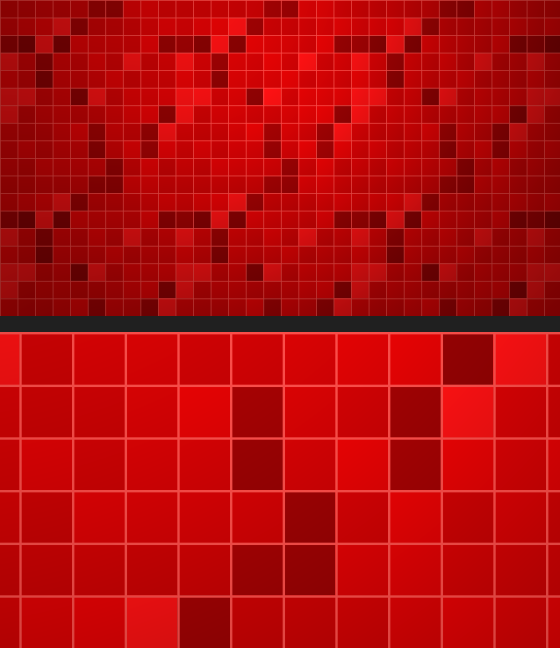
Top, the full canvas; bottom, a detail of the centre.
A Shadertoy shader for this pattern:

```glsl
// Glossy red mosaic wall: a 32 x 18 grid of square tiles with thin pale grout.
// Tile shades come from a hash that repeats every 10 cells, with a diagonal
// run of dark tiles, all lit by a broad glow high in the centre.

#define TILES_DOWN 18.0
#define SHADE_PERIOD 10.0
#define GROUT_WIDTH 0.045
#define GLOW_CENTRE vec2(0.5, 0.74)
#define GLOW_RADIUS 1.15
#define GLOW_LEVEL 0.85
#define EDGE_LEVEL 0.52
#define DARK_SHARE 0.09
#define LIGHT_SHARE 0.10

float hash(vec2 p) {
    vec3 q = fract(vec3(p.xyx) * 0.1031);
    q += dot(q, q.yzx + 33.33);
    return fract((q.x + q.y) * q.z);
}

// Tile brightness: x is a gain, y is the amount of pale tint.
vec2 tileShade(vec2 cell) {
    vec2 c = mod(cell, SHADE_PERIOD);
    float pick = hash(c + 3.0);
    float gain = mix(0.93, 1.06, hash(c + 57.0));

    // Dark diagonal with a light companion, then two short dark columns.
    float diagonal = c.x + c.y;
    bool darkRun = diagonal == 5.0 && c.y < 4.0;
    bool lightRun = diagonal == 4.0 && (c.y == 1.0 || c.y == 2.0);
    bool darkColumn = (c.x == 2.0 && c.y == 4.0)
                   || (c.x == 8.0 && abs(c.y - 7.5) < 1.0);

    if (darkRun || darkColumn || pick < DARK_SHARE)
        return vec2(mix(0.62, 0.76, hash(c + 91.0)), 0.0);
    if (lightRun || pick > 1.0 - LIGHT_SHARE)
        return vec2(1.13, 0.065);
    return vec2(gain, 0.0);
}

// Exact share of a pixel covered by the grout at the start of each cell.
vec2 groutCoverage(vec2 p, float pixel) {
    float halfWidth = 0.5 * GROUT_WIDTH;
    vec2 d = abs(fract(p - halfWidth + 0.5) - 0.5);
    vec2 overlap = min(vec2(halfWidth), d + 0.5 * pixel)
                 - max(vec2(-halfWidth), d - 0.5 * pixel);
    return clamp(overlap / pixel, 0.0, 1.0);
}

void mainImage(out vec4 fragColor, in vec2 fragCoord) {
    vec2 uv = fragCoord / iResolution.xy;
    float aspect = iResolution.x / iResolution.y;

    // Grid counted from the upper left corner.
    vec2 grid = vec2(uv.x * aspect, 1.0 - uv.y) * TILES_DOWN;
    vec2 local = fract(grid);
    float pixel = TILES_DOWN / iResolution.y;

    // Broad light falling off toward the corners.
    float reach = length((uv - GLOW_CENTRE) * vec2(aspect, 1.0));
    float light = mix(GLOW_LEVEL, EDGE_LEVEL, smoothstep(0.0, GLOW_RADIUS, reach));

    // Tile face with a slight fall in brightness to the lower right.
    vec2 shade = tileShade(floor(grid));
    float sheen = 1.03 - 0.03 * (local.x + local.y);
    vec3 color = light * sheen * (shade.x * vec3(1.0, 0.012, 0.018)
               + shade.y * vec3(0.3, 1.0, 1.0));

    // Pale grout, dimmed with the light.
    vec2 cover = groutCoverage(grid, pixel);
    float grout = 1.0 - (1.0 - cover.x) * (1.0 - cover.y);
    vec3 groutColor = light * vec3(1.16, 0.36, 0.34);
    color = mix(color, groutColor, grout);

    fragColor = vec4(clamp(color, 0.0, 1.0), 1.0);
}
```
